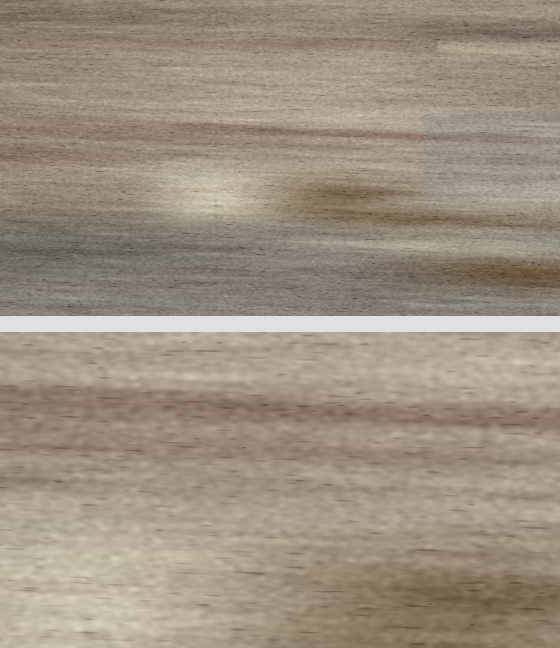
Top, the full canvas; bottom, a detail of the centre.
Reproduce this texture procedurally as a WebGL 1 fragment shader.

```glsl
precision highp float;
uniform vec2 u_resolution;

vec3 hash3(vec2 cell) {
  vec3 q = fract(cell.xyx * vec3(0.1031, 0.1030, 0.0973));
  q += dot(q, q.yxz + 33.33);
  return fract((q.xxy + q.yzz) * q.zyx);
}

// Cellular noise: signed soft spots, one at a random place in every cell
float cellNoise(vec2 p) {
  float sum = 0.0;
  for (int j = -1; j <= 1; j++) {
    for (int i = -1; i <= 1; i++) {
      vec2 id = floor(p) + vec2(float(i), float(j));
      vec3 h = hash3(id);
      vec2 d = p - id - h.xy;
      float w = max(0.0, 1.0 - dot(d, d));
      sum += (2.0 * h.z - 1.0) * w * w;
    }
  }
  return sum;
}

// Thin tapered dashes, at most one per cell, every row shifted at random
float pores(vec2 p, float amount) {
  p.x += 40.0 * hash3(vec2(floor(p.y), 5.0)).x;
  vec3 h = hash3(floor(p));
  vec3 k = hash3(floor(p) + 71.0);
  vec2 d = fract(p) - mix(vec2(0.45, 0.25), vec2(0.55, 0.75), h.xy);
  d /= vec2(mix(0.12, 0.44, k.x), mix(0.16, 0.24, k.y));
  return smoothstep(1.0, 0.1, length(d)) * step(h.z, amount) * mix(0.15, 1.0, k.z * k.z);
}

float glow(vec2 p, vec2 center, vec2 radius) {
  vec2 d = (p - center) / radius;
  return exp(-dot(d, d));
}

void main() {
  vec2 p = gl_FragCoord.xy / u_resolution.y;

  // Grain direction: level at the top, falling slightly to the right below
  vec2 g = p;
  g.y += 0.03 * p.x * smoothstep(1.0, 0.6, p.y) + 0.003 * sin(p.x * 3.1 + p.y * 9.0);

  float broad = cellNoise(g * vec2(0.9, 13.0) + 7.0);
  float medium = cellNoise(g * vec2(1.7, 52.0) + 31.0);
  float fine = cellNoise(g * vec2(9.0, 160.0) + 53.0);
  float fibre = cellNoise(g * vec2(120.0, 250.0) + 90.0);

  // Streaks wander the patch edges along the grain
  vec2 s = vec2(p.x + 0.1 * medium, g.y + 0.012 * broad);

  // Base wood, lit in the middle, cool and dim along the bottom
  vec3 color = vec3(0.56, 0.515, 0.452);
  color += vec3(0.105, 0.103, 0.098) * glow(p, vec2(1.05, 0.66), vec2(0.9, 0.27));
  float cool = smoothstep(0.36, 0.22, s.y - 0.03 * p.x);
  color = mix(color, vec3(0.518, 0.496, 0.46), 0.85 * cool);
  color = mix(color, vec3(0.43, 0.41, 0.375), 0.75 * glow(s, vec2(0.1, 0.21), vec2(0.6, 0.075)));
  color = mix(color, vec3(0.575, 0.542, 0.512), 0.6 * glow(p, vec2(1.05, 0.17), vec2(0.3, 0.07)));
  color = mix(color, vec3(0.66, 0.62, 0.53), 0.7 * glow(s, vec2(1.45, 0.27), vec2(0.4, 0.035)));

  // Reddish bands
  float red = 0.75 * glow(s, vec2(0.75, 0.865), vec2(0.8, 0.018));
  red += 0.5 * glow(s, vec2(0.45, 0.6), vec2(0.7, 0.05));
  red += 0.65 * glow(s, vec2(1.4, 0.61), vec2(0.65, 0.016));
  red += 0.55 * glow(s, vec2(0.05, 0.5), vec2(0.35, 0.03));
  color = mix(color, vec3(0.52, 0.435, 0.385), clamp(red, 0.0, 0.8));

  // Dark stains near the top, brown stains below
  float dark = glow(s, vec2(1.65, 0.905), vec2(0.4, 0.035)) + 0.55 * glow(s, vec2(0.2, 0.95), vec2(0.6, 0.05));
  color = mix(color, vec3(0.41, 0.37, 0.32), clamp(0.8 * dark, 0.0, 0.85));
  float brown = 0.65 * glow(s, vec2(1.07, 0.425), vec2(0.2, 0.055));
  brown += 0.65 * glow(s, vec2(1.25, 0.355), vec2(0.35, 0.035));
  brown += 0.9 * glow(s, vec2(1.68, 0.18), vec2(0.38, 0.05));
  color = mix(color, vec3(0.43, 0.355, 0.25), clamp(brown, 0.0, 0.85));

  // Board joints: a pale strip and a greyer board on the right
  float strip = smoothstep(1.38, 1.39, p.x) * glow(p, vec2(1.5, 0.85), vec2(1.0, 0.021));
  color = mix(color, vec3(0.69, 0.64, 0.56), 0.7 * strip);
  float board = smoothstep(1.335, 1.345, p.x) * smoothstep(0.33, 0.38, p.y) * smoothstep(0.66, 0.63, p.y);
  color = mix(color, vec3(0.56, 0.54, 0.51), 0.45 * board);

  // Soft reflections
  color += vec3(0.16, 0.17, 0.155) * glow(p, vec2(0.68, 0.37), vec2(0.2, 0.08));
  color += vec3(0.1, 0.105, 0.105) * glow(p, vec2(1.78, 0.38), vec2(0.35, 0.06));
  color = mix(vec3(0.57, 0.53, 0.47), color, 1.17);

  // Grain and pores
  color += vec3(0.036, 0.041, 0.042) * broad + vec3(0.032, 0.037, 0.037) * medium;
  color += 0.04 * fine + 0.045 * fibre + 0.008;
  float amount = 0.4 + 0.25 * clamp(red + dark + brown, 0.0, 1.0) - 0.3 * medium;
  float pore = pores(g * vec2(17.0, 118.0), amount) + pores(g * vec2(26.0, 131.0) + 40.3, amount);
  color -= vec3(0.14, 0.145, 0.14) * min(pore, 1.0);

  gl_FragColor = vec4(clamp(color, 0.0, 1.0), 1.0);
}
```
